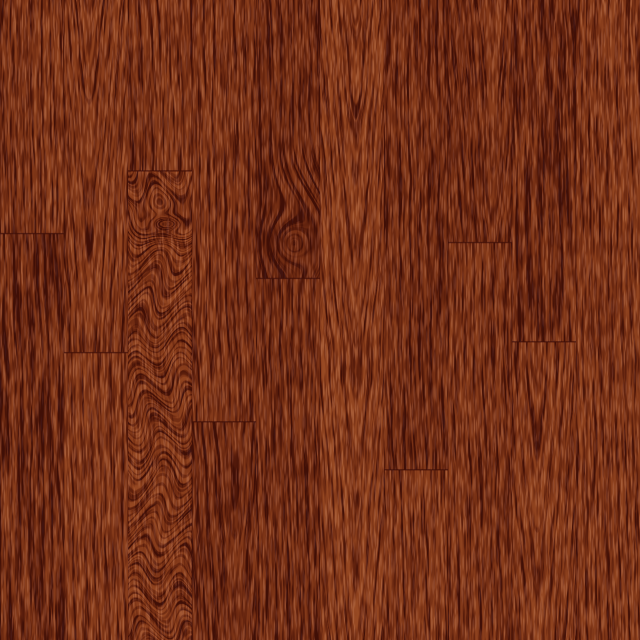
A Shadertoy shader for this texture:

```glsl
// Red-brown oak strip floor: ten columns of boards with staggered end joints.
// Each board bends a growth-ring field (straight, arched, rippled or streaked);
// sharp grain lines and stretched cellular pores and flecks follow that field.

const float COLUMNS = 10.0;
const vec3 DEEP  = vec3(0.25, 0.06, 0.025);
const vec3 MID   = vec3(0.47, 0.17, 0.06);
const vec3 LIGHT = vec3(0.65, 0.34, 0.17);
const vec3 FLECK_TINT = vec3(0.0, 0.02, 0.045);

// Grain kinds
const int STRAIGHT = 0, ARCHED = 1, RIPPLED = 2, STREAKED = 3;

// Per column: joint height (negative for none), board tones and grain kinds
const float JOINT[10] = float[](0.635, 0.449, 0.733, 0.341, 0.565, -1.0, 0.266, 0.621, 0.466, -1.0);
const float TONE_UPPER[10] = float[](0.57, 0.62, 0.56, 0.55, 0.46, 0.66, 0.49, 0.50, 0.57, 0.61);
const float TONE_LOWER[10] = float[](0.55, 0.62, 0.61, 0.46, 0.52, 0.66, 0.62, 0.56, 0.61, 0.61);
const int KIND_UPPER[10] = int[](0, 1, 0, 0, 0, 1, 0, 1, 3, 0);
const int KIND_LOWER[10] = int[](3, 0, 2, 1, 0, 1, 0, 0, 1, 0);

float hash(vec2 p) {
    vec3 h = fract(p.xyx * vec3(0.1031, 0.1030, 0.0973));
    h += dot(h, h.yzx + 33.33);
    return fract((h.x + h.y) * h.z);
}

// Distance to the nearest jittered cell point
float cellular(vec2 p, float seed) {
    vec2 cell = floor(p), f = fract(p);
    float nearest = 4.0;
    for (int y = -1; y <= 1; y++)
    for (int x = -1; x <= 1; x++) {
        vec2 o = vec2(x, y), id = cell + o + seed;
        vec2 d = o + vec2(hash(id), hash(id + 71.7)) - f;
        nearest = min(nearest, dot(d, d));
    }
    return sqrt(nearest);
}

// Layered sines, slow along the board and quicker across it
float waves(vec2 p, float seed) {
    float sum = 0.0, amp = 0.5;
    for (int i = 0; i < 4; i++) {
        sum += amp * sin(p.x * 2.3 + seed + 1.7 * sin(p.y * 0.9 + seed * 1.3));
        p = mat2(1.5, 0.5, -0.6, 1.7) * p;
        seed += 4.1;
        amp *= 0.5;
    }
    return sum;
}

// Growth-ring coordinate; u runs across the board, v along it
float ringField(float u, float v, int kind, float seed) {
    float warp = waves(vec2(u * 0.7, v * 0.6), seed);
    if (kind == RIPPLED)
        return 0.55 * v + 0.10 * sin(u * 9.0 + 2.0 * sin(v * 1.7)) + 0.12 * warp;
    float centre = kind == ARCHED ? 0.2 * sin(seed) : 2.0;
    float slope = kind == ARCHED ? 0.075 : 0.015;
    return length(vec2(u - centre, 0.08)) - slope * v + 0.05 * warp;
}

// q is measured in board widths
vec3 floorColor(vec2 q) {
    int column = int(clamp(floor(q.x), 0.0, COLUMNS - 1.0));
    float u = q.x - float(column) - 0.5, v = q.y;
    float joint = JOINT[column] * COLUMNS;
    bool upper = v > joint;
    float tone = upper ? TONE_UPPER[column] : TONE_LOWER[column];
    int kind = upper ? KIND_UPPER[column] : KIND_LOWER[column];
    float seed = float(column) * 7.0 + (upper ? 3.0 : 0.0);
    float ring = ringField(u, v, kind, seed);

    // Two boards hold a knot that turns the rings into ovals
    float swirl = 0.0;
    if ((column == 4 && upper) || (column == 2 && !upper)) {
        vec2 centre = upper ? vec2(0.1, 6.2) : vec2(0.1, 6.5);
        vec2 d = (vec2(u, v) - centre) / (upper ? vec2(0.7, 0.75) : vec2(0.4, 0.2));
        swirl = exp(-dot(d, d));
        float eye = ringField(centre.x, centre.y, kind, seed) + 0.6 * length(d);
        ring = mix(ring, eye, swirl);
    }

    // Grain lines are broken up by pores that crowd into the soft bands
    bool rippled = kind == RIPPLED;
    float along = rippled ? u * 2.2 + v * 0.3 : v * 0.85;
    float band = 0.5 + 0.5 * sin(ring * 40.0 + 2.0 * waves(vec2(ring * 3.0, v * 0.6), seed));
    float jitter = waves(vec2(ring * 9.0, along * 2.0), seed + 2.0);
    float line = smoothstep(0.1, 0.9, sin(ring * 98.0 + 3.0 * jitter));
    float pores = smoothstep(0.46, 0.24, cellular(vec2(ring * 21.0, along), seed));
    float ticks = smoothstep(0.45, 0.2, cellular(vec2(u * 23.0 + ring * 5.0, v * 2.4), seed + 40.0));
    float fleck = smoothstep(0.42, 0.18, cellular(vec2(u * 25.0, v * 2.6), seed + 90.0));
    float streak = smoothstep(0.5, 0.2, cellular(vec2(ring * 7.0, v * 0.5), seed + 150.0));

    float t = tone + 0.10 + 0.06 * waves(vec2(u * 2.0, v * 0.5), seed + 9.0);
    t += 0.12 * (band - 0.5) + 0.24 * fleck - 0.20 * ticks;
    t -= line * (rippled ? 0.30 : mix(0.22, 0.10, band));
    t -= pores * mix(0.42, 0.20, band);
    t -= streak * (kind == STREAKED ? 0.30 : 0.06 * hash(vec2(seed, 5.0)));
    t -= 0.14 * swirl;

    // Thin seams between columns and at board ends
    float side = 1.0 - smoothstep(0.0, 0.025, 0.5 - abs(u));
    float end = 1.0 - smoothstep(0.004, 0.018, abs(v - joint));
    t -= side * mix(0.0, 0.3, hash(vec2(floor(q.x + 0.5), 17.0)));
    t = clamp(t, 0.0, 1.0) * (1.0 - 0.75 * end);
    return mix(mix(DEEP, MID, t), mix(MID, LIGHT, t), t) + FLECK_TINT * fleck;
}

void mainImage(out vec4 fragColor, in vec2 fragCoord) {
    // Four samples per pixel smooth the fine grain
    vec3 sum = vec3(0.0);
    for (int i = 0; i < 4; i++) {
        vec2 offset = vec2(i % 2, i / 2) * 0.5 - 0.25;
        sum += floorColor((fragCoord + offset) / iResolution.xy * COLUMNS);
    }
    fragColor = vec4(sum / 4.0, 1.0);
}
```
